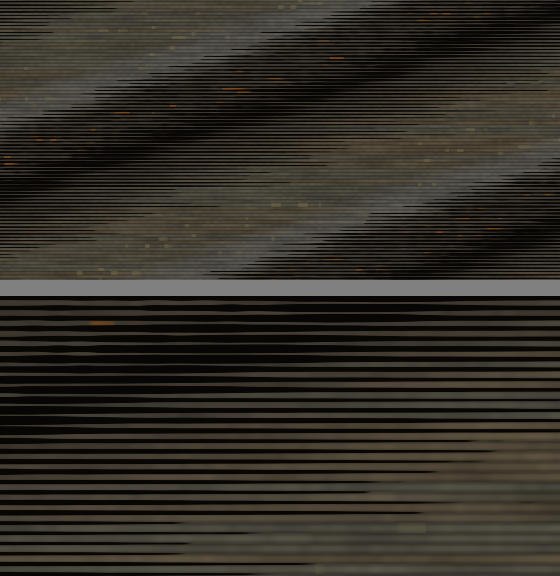
Top: the whole. Bottom: its middle third, enlarged.
Write a Shadertoy shader that draws this texture.

```glsl
// Dark woven cloth: fine level threads crossed by broad slanting bands.
// Each band sets how wide the black gaps between threads open; stretched
// noise makes the gap ends ragged and scatters amber flecks in the shade.
#define ROWS 82.0          // threads per canvas height
#define BAND_PERIOD 0.78   // vertical distance between bands
#define BAND_SLOPE 0.33    // rise of the bands per unit of width
#define BAND_START 0.70    // depth of the darkest core at the left edge
#define RAGGED 0.13        // unevenness of the gap edges
#define FLECKS 0.80        // noise level above which flecks appear

const vec3 BLACK = vec3(0.030, 0.022, 0.014);
const vec3 OLIVE = vec3(0.280, 0.270, 0.230);
const vec3 WARM  = vec3(0.300, 0.265, 0.205);
const vec3 STEEL = vec3(0.325, 0.318, 0.300);
const vec3 SHADE = vec3(0.200, 0.182, 0.155);
const vec3 AMBER = vec3(0.560, 0.300, 0.070);
const vec3 STRAW = vec3(0.450, 0.420, 0.270);

float hash(vec2 p) {
    return fract(sin(dot(p, vec2(127.1, 311.7))) * 43758.5453);
}

// Noise that is smooth along a thread and independent between threads.
float threadNoise(float x, float row) {
    float i = floor(x), f = fract(x);
    f = f * f * (3.0 - 2.0 * f);
    return mix(hash(vec2(i, row)), hash(vec2(i + 1.0, row)), f);
}

// One inside the interval a..b, with soft sides of width w.
float window(float a, float b, float w, float x) {
    return smoothstep(a - w, a + w, x) * (1.0 - smoothstep(b - w, b + w, x));
}

// Gap width across a band: black core, slow closing, quick reopening.
float gapProfile(float t) {
    float closing = mix(0.85, 0.48, smoothstep(0.0, 0.09, t));
    closing -= 0.50 * smoothstep(0.08, 0.47, t);
    float opening = 0.50 * smoothstep(0.62, 0.75, t);
    return closing + opening + 0.37 * smoothstep(0.86, 1.0, t);
}

void mainImage(out vec4 fragColor, in vec2 fragCoord) {
    vec2 p = fragCoord / iResolution.y;
    float row = p.y * ROWS;
    float gapId = floor(row);
    float threadId = floor(row + 0.5);
    float aa = 0.5 * ROWS / iResolution.y;

    // Position inside the slanting band, slightly shifted for every row.
    float depth = 1.0 - p.y + BAND_SLOPE * p.x - BAND_START;
    float wobble = 0.05 * (threadNoise(p.x * 3.0, gapId) - 0.5);
    float phase = fract(depth / BAND_PERIOD);
    float rowPhase = fract((depth + wobble) / BAND_PERIOD);
    float shadow = window(0.69, 0.98, 0.04, phase);

    // Black gap: width from the band, with ragged edges and sharp ends.
    float rough = threadNoise(p.x * 34.0, gapId + 17.0) - 0.5;
    float slow = threadNoise(p.x * 5.0, gapId + 53.0) - 0.5;
    float width = gapProfile(rowPhase) + 0.22 * (hash(vec2(gapId, 9.0)) - 0.5);
    width += RAGGED * (0.5 * slow + rough * (0.35 + 1.3 * shadow));
    float fromGap = abs(fract(row) - 0.5);
    float gap = smoothstep(-aa, aa, 0.5 * width - fromGap);
    gap *= smoothstep(0.16, 0.19, width);

    // Thread colour: olive and warm rows, steel rim, dim in the shadow.
    vec3 thread = mix(OLIVE, WARM, smoothstep(0.45, 0.75, hash(vec2(threadId, 3.0))));
    thread = mix(thread, STEEL, 0.8 * window(0.57, 0.73, 0.05, phase));
    float dim = max(window(0.74, 1.10, 0.05, phase), 1.0 - smoothstep(0.0, 0.30, phase));
    thread = mix(thread, SHADE, 0.75 * dim);
    float streak = threadNoise(p.x * 9.0, threadId + 71.0);
    float grain = threadNoise(p.x * 70.0, threadId + 29.0);
    thread *= 0.86 + 0.22 * streak + 0.10 * grain;
    thread *= 0.80 + 0.26 * smoothstep(0.05, 0.40, fromGap);

    // Short pale flecks on the lit cloth.
    float dash = threadNoise(p.x * 42.0, threadId + 101.0);
    float cluster = threadNoise(p.x * 6.0, threadId + 139.0);
    float fleck = smoothstep(FLECKS, FLECKS + 0.08, dash) * smoothstep(0.70, 0.80, cluster);
    thread = mix(thread, STRAW, 0.5 * fleck * window(0.38, 0.64, 0.06, phase));

    // Amber flecks along the threads of the shaded side.
    float amber = smoothstep(0.55, 0.70, dash) * smoothstep(0.66, 0.76, cluster);
    amber *= window(0.78, 0.91, 0.03, phase) * smoothstep(0.20, 0.40, fromGap);
    vec3 color = mix(thread, BLACK, gap);
    color = mix(color, AMBER, 0.75 * amber);

    fragColor = vec4(color, 1.0);
}
```
